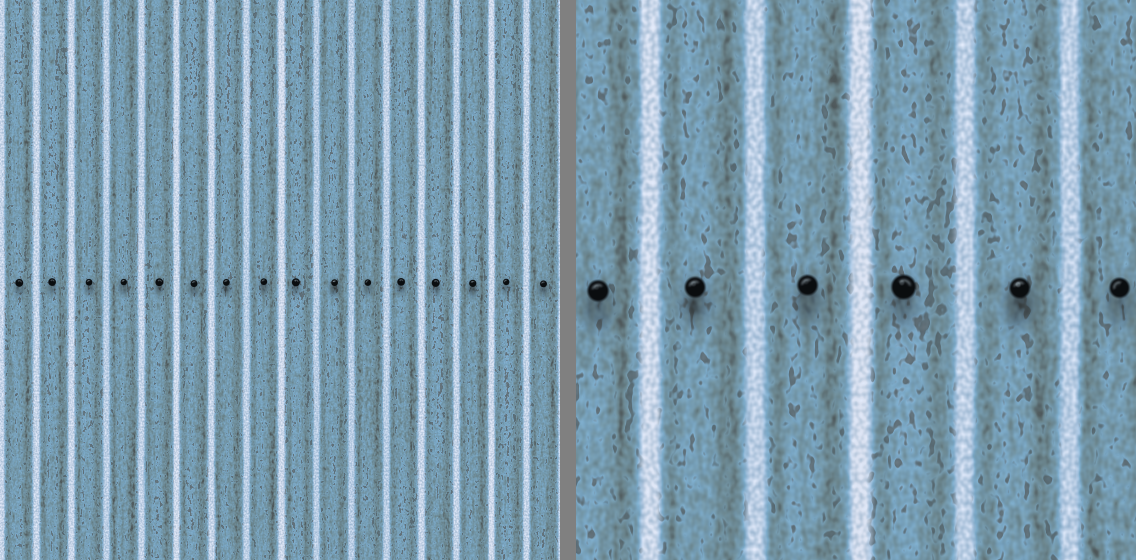
Left: the whole. Right: its middle third, enlarged.
Give the GLSL for this texture, as a three.js fragment shader.

```glsl
// Weathered blue corrugated metal: vertical ridges crossed by one row of dark screws.
varying vec2 vUv;

const float RIDGES = 16.0;          // repeats across
const float CREST_PHASE = 0.04;     // highlight position, in ridges
const float CREST_CORE = 0.045;     // half width of the bright core, in ridges
const float CREST_EDGE = 0.15;      // half width where the highlight ends
const float BODY_TONE = 0.50;
const float SPECKLE = 0.30;
const float STREAK = 0.22;
const float SCREW_Y = 0.495;
const float SCREW_RADIUS = 0.0068;
const float SCREW_JITTER = 0.065;   // sideways, in ridges
const float SOFT = 0.0012;          // edge smoothing

const vec3 GRIME = vec3(0.31, 0.35, 0.36);
const vec3 SHADE = vec3(0.41, 0.51, 0.54);
const vec3 STEEL = vec3(0.45, 0.59, 0.66);
const vec3 BLUE  = vec3(0.48, 0.66, 0.78);
const vec3 LIGHT = vec3(0.65, 0.76, 0.87);
const vec3 SHINE = vec3(0.84, 0.87, 0.93);
const vec3 SCREW = vec3(0.04, 0.05, 0.06);
const vec3 GLINT = vec3(0.46, 0.51, 0.54);

vec2 hash2(vec2 p) {
  vec3 q = fract(vec3(p.xyx) * vec3(0.1031, 0.1030, 0.0973));
  q += dot(q, q.yzx + 33.33);
  return fract((q.xx + q.yz) * q.zy);
}

float corner(vec2 cell, vec2 offset, vec2 period) {
  float angle = 6.28318 * hash2(mod(cell, period) + 7.0).x;
  return dot(vec2(cos(angle), sin(angle)), offset);
}

// Gradient noise that wraps over the canvas, with "period" cells each way.
float noise(vec2 uv, vec2 period) {
  vec2 p = uv * period, i = floor(p), f = fract(p);
  vec2 w = f * f * f * (f * (f * 6.0 - 15.0) + 10.0);
  vec2 e = vec2(1.0, 0.0);
  return mix(mix(corner(i, f, period), corner(i + e, f - e, period), w.x),
             mix(corner(i + e.yx, f - e.yx, period), corner(i + 1.0, f - 1.0, period), w.x), w.y);
}

// Soft band around a position on the repeating ridge.
float band(float d, float center, float width) {
  float x = (fract(d - center + 0.5) - 0.5) / width;
  return exp(-x * x);
}

// Tone 0..1 to metal colour, in equal steps.
vec3 metal(float tone) {
  float t = clamp(tone, 0.0, 1.0) * 5.0;
  vec3 c = mix(GRIME, SHADE, clamp(t, 0.0, 1.0));
  c = mix(c, STEEL, clamp(t - 1.0, 0.0, 1.0));
  c = mix(c, BLUE, clamp(t - 2.0, 0.0, 1.0));
  c = mix(c, LIGHT, clamp(t - 3.0, 0.0, 1.0));
  return mix(c, SHINE, clamp(t - 4.0, 0.0, 1.0));
}

void main() {
  // Ridge profile: d runs from -0.5 to 0.5 around each crest
  float x = vUv.x * RIDGES - CREST_PHASE + 0.5;
  float d = fract(x) - 0.5;
  vec2 ridgeRnd = hash2(vec2(mod(floor(x), RIDGES), 3.0));
  float wobble = 0.02 * noise(vUv, vec2(RIDGES, 9.0));
  float crest = 1.0 - smoothstep(CREST_CORE, CREST_EDGE + 0.03 * (ridgeRnd.x - 0.5), abs(d + wobble));

  // Wear: broad patches, long streaks and fine vertical speckle
  float patches = noise(vUv, vec2(16.0, 3.0));
  float streaks = noise(vUv, vec2(144.0, 5.0)) + 0.6 * noise(vUv, vec2(230.0, 22.0));
  float speckle = noise(vUv, vec2(190.0, 96.0)) + 0.7 * noise(vUv, vec2(307.0, 211.0));
  float grain = noise(vUv, vec2(331.0, 293.0));

  float body = BODY_TONE - 0.19 * band(d, 0.21, 0.07) - 0.25 * band(d, -0.27, 0.11);
  body += 0.14 * patches + STREAK * streaks + SPECKLE * speckle;
  float peak = 0.98 - 0.10 * ridgeRnd.y + 0.05 * patches + 0.16 * grain;
  vec3 color = metal(mix(body, peak, crest));

  // Dark flecks gathered along the streaks of the troughs
  float flecks = smoothstep(0.28, 0.62, speckle + 0.6 * streaks + 0.3 * patches);
  color = mix(color, GRIME, 0.75 * flecks * (1.0 - crest));
  color *= 1.0 + 0.09 * grain;

  // Screws: one per ridge, each slightly shifted and sized
  float column = floor(vUv.x * RIDGES);
  vec2 shift = hash2(vec2(column, 11.0)) - 0.5;
  vec2 kind = hash2(vec2(column, 29.0));
  vec2 p = vec2((fract(vUv.x * RIDGES) - 0.5 - 2.0 * SCREW_JITTER * shift.x) / RIDGES,
                vUv.y - SCREW_Y - 0.004 * shift.y);
  float radius = SCREW_RADIUS * mix(0.82, 1.06, kind.x);

  // Stain that runs down below the head, and contact shadow
  vec2 s = (p + vec2(0.0, 0.009)) / vec2(0.0085, 0.013);
  float stain = exp(-dot(s, s)) * (0.45 + 0.35 * kind.y + 0.5 * speckle);
  color = mix(color, GRIME * 0.65, clamp(stain, 0.0, 1.0));

  // Head with a broken rim light and a small glint
  float r = length(p);
  float head = 1.0 - smoothstep(radius - SOFT, radius + SOFT, r);
  float rim = band(r, radius * 0.55, 0.0011) * smoothstep(0.2, 0.9, dot(p / max(r, 0.0001), normalize(kind - vec2(0.6, -0.4))));
  float glint = 1.0 - smoothstep(0.0006, 0.0022, length(p - radius * vec2(-0.15, 0.35)));
  vec3 headColor = mix(SCREW, GLINT, clamp(0.55 * rim + 0.6 * glint * kind.y, 0.0, 1.0));
  color = mix(color, headColor, head);

  gl_FragColor = vec4(color, 1.0);
}
```
